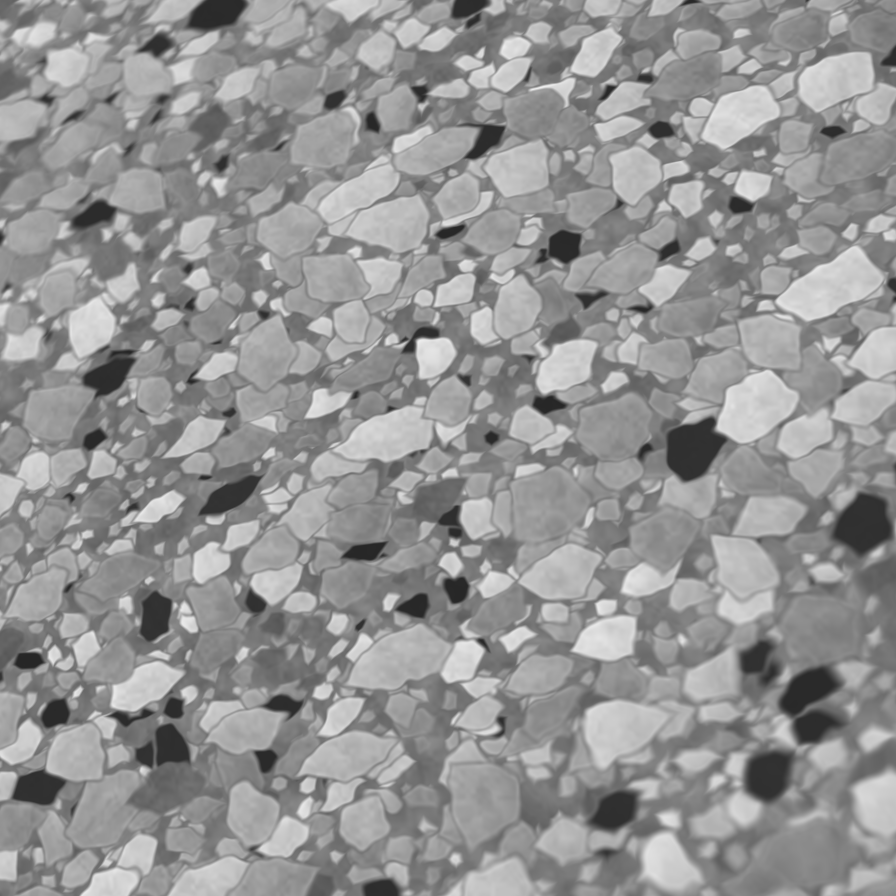
This texture is drawn by a three.js fragment shader. Its source:

```glsl
// Grey stone aggregate: angular chips, pale to black, set in a mid-grey binder.
// Four layers of jittered polygon grids are painted from fine to coarse, with
// a common slant, mottled faces and a diagonal band of sharp focus.
varying vec2 vUv;

const float TAU = 6.28319;
const int SIDES = 6;
const float SLANT = 0.45;           // main chip direction, radians
const float STRETCH = 1.32;         // chip length over width
const float PERSPECTIVE = 0.2;      // chips grow towards the lower right
const float SHARP_EDGE = 0.0021;    // edge softness in focus
const float BLURRED_EDGE = 0.0052;  // edge softness in the far corners
const float BINDER_GAP = 0.0024;    // binder line around each chip
const float DARK_SHARE = 0.10;
const float DIM_SHARE = 0.06;
const float BINDER = 0.46;
const float BLACK_STONE = 0.15;
const float DIM_STONE = 0.35;
const float DULL_STONE = 0.51;
const float PALE_STONE = 0.84;

float hash(vec2 p) {
  return fract(sin(dot(p, vec2(127.1, 311.7))) * 43758.5453);
}

// Independent random value number k for one chip
float chipRandom(vec2 id, float k) {
  return hash(id + k * vec2(0.371, 0.713));
}

float noise(vec2 p) {
  vec2 i = floor(p);
  vec2 f = fract(p);
  f = f * f * (3.0 - 2.0 * f);
  return mix(mix(hash(i), hash(i + vec2(1.0, 0.0)), f.x),
             mix(hash(i + vec2(0.0, 1.0)), hash(i + 1.0), f.x), f.y);
}

vec2 noise2(vec2 p) {
  return vec2(noise(p), noise(p + 37.3)) - 0.5;
}

mat2 rotation(float a) {
  return mat2(cos(a), -sin(a), sin(a), cos(a));
}

float smoothMax(float a, float b, float k) {
  float h = max(k - abs(a - b), 0.0) / k;
  return max(a, b) + h * h * k * 0.25;
}

// Irregular convex polygon as an intersection of half-planes
float chipDistance(vec2 p, vec2 id, float radius) {
  float d = -1.0;
  for (int i = 0; i < SIDES; i++) {
    float k = float(i);
    float a = (k + 0.75 * chipRandom(id, k + 10.0)) * TAU / float(SIDES);
    float reach = radius * mix(0.72, 1.12, chipRandom(id, k + 20.0));
    d = smoothMax(d, dot(p, vec2(cos(a), sin(a))) - reach, 0.05);
  }
  return d;
}

// Stone shade: mostly dull to pale, with some black and dim chips
float chipShade(vec2 id, float darkScale) {
  float kind = chipRandom(id, 3.0) / darkScale;
  float tone = chipRandom(id, 4.0);
  if (kind < DARK_SHARE) return BLACK_STONE + 0.05 * tone;
  if (kind < DARK_SHARE + DIM_SHARE) return DIM_STONE + 0.1 * tone;
  return mix(DULL_STONE, PALE_STONE, pow(tone, 1.15));
}

// Paints one grid of chips over the shade below
float paintLayer(float below, vec2 p, float cells, float presence,
                 float darkScale, float turn, float soft, float binder) {
  vec2 q = rotation(SLANT + turn) * p * cells / vec2(STRETCH, 1.0);
  vec2 base = floor(q);
  float shade = below;
  for (int y = -1; y <= 1; y++) {
    for (int x = -1; x <= 1; x++) {
      vec2 cell = base + vec2(float(x), float(y));
      vec2 id = cell + cells * 3.17;
      if (chipRandom(id, 0.0) > presence) continue;
      vec2 jitter = vec2(chipRandom(id, 1.0), chipRandom(id, 2.0));
      vec2 local = q - cell - mix(vec2(0.2), vec2(0.8), jitter);
      float slim = mix(0.85, 1.25, chipRandom(id, 5.0));
      float radius = mix(0.28, 0.47, chipRandom(id, 6.0));
      float d = chipDistance(local * vec2(1.0 / slim, slim), id, radius) / cells;
      float stone = chipShade(id, darkScale);
      float lit = step(DULL_STONE, stone);
      float rim = smoothstep(-0.006, -0.001, d);
      stone += lit * (0.035 * rim + 0.09 * dot(local, vec2(-0.5, 0.8)));
      float outline = 1.0 - smoothstep(-soft, soft, d - BINDER_GAP);
      float face = 1.0 - smoothstep(-soft, soft, d);
      shade = mix(shade, binder, 0.7 * outline);
      shade = mix(shade, stone, face);
    }
  }
  return shade;
}

void main() {
  // Mild perspective and ragged chip edges
  vec2 p = vUv - 0.5;
  float depth = p.x - p.y;
  p /= 1.0 + PERSPECTIVE * depth;
  p += 0.012 * noise2(p * 13.0 + 5.0) + 0.0055 * noise2(p * 75.0);
  float blur = smoothstep(0.25, 0.85, abs(depth));
  float soft = mix(SHARP_EDGE, BLURRED_EDGE, blur);

  // Binder, then chips from fine to coarse
  float binder = BINDER + 0.1 * (noise(p * 45.0) - 0.5);
  float shade = paintLayer(binder, p, 54.0, 0.68, 0.7, 0.3, soft, binder);
  shade = paintLayer(shade, p, 30.0, 0.74, 1.1, -0.2, soft, binder);
  shade = paintLayer(shade, p, 19.0, 0.72, 1.1, 0.12, soft, binder);
  shade = paintLayer(shade, p, 13.5, 0.58, 0.45, 0.0, soft, binder);

  // Mottling and fine grain
  float mottle = 0.07 * (noise(p * 60.0 + 9.0) - 0.5);
  float grain = 0.06 * (noise(p * 170.0) - 0.5) * (1.0 - 0.6 * blur);
  shade += (mottle + grain) * smoothstep(0.1, 0.5, shade);
  gl_FragColor = vec4(vec3(shade), 1.0);
}
```
